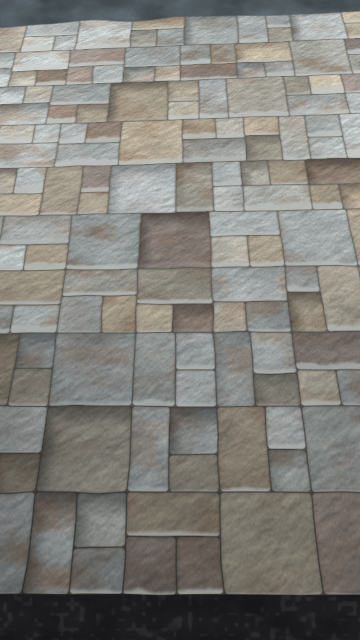
A WebGL 2 fragment shader for this texture:

```glsl
#version 300 es
precision highp float;

uniform vec2 u_resolution;
out vec4 fragColor;

float hash(vec2 p) {
    vec3 q = fract(p.xyx * vec3(0.1031, 0.1030, 0.0973));
    q += dot(q, q.yzx + 33.33);
    return fract((q.x + q.y) * q.z);
}

float noise(vec2 p) {
    vec2 i = floor(p), f = fract(p);
    f = f * f * (3.0 - 2.0 * f);
    return mix(mix(hash(i), hash(i + vec2(1, 0)), f.x),
               mix(hash(i + vec2(0, 1)), hash(i + vec2(1, 1)), f.x), f.y);
}

float fbm(vec2 p) {
    float sum = 0.0, amp = 0.5;
    for (int i = 0; i < 5; i++) {
        sum += amp * noise(p);
        p = mat2(1.6, 1.2, -1.2, 1.6) * p + 7.3;
        amp *= 0.5;
    }
    return sum;
}

// Cuts a unit cell into one, two or three slabs; returns low and high corners.
vec4 slabBounds(vec2 f, vec2 cell) {
    vec4 box = vec4(0, 0, 1, 1);
    float kind = hash(cell + 11.0);
    if (kind < 0.42) return box;
    bool upright = kind > 0.8;
    if (upright) f = f.yx;
    float split = mix(0.42, 0.58, hash(cell + 23.0));
    bool upper = f.y > split;
    if (upper) box.y = split; else box.w = split;
    if (upper == (hash(cell + 37.0) > 0.5)) {
        float cut = mix(0.4, 0.6, hash(cell + 41.0));
        if (f.x > cut) box.x = cut; else box.z = cut;
    }
    return upright ? box.yxwz : box;
}

float roundedBox(vec2 p, vec2 halfSize, float radius) {
    vec2 d = abs(p) - halfSize + radius;
    return length(max(d, 0.0)) + min(max(d.x, d.y), 0.0) - radius;
}

vec3 stoneColor(vec2 uv, vec2 id) {
    vec2 q = uv + 40.0 * vec2(hash(id + 3.0), hash(id + 5.0));
    vec3 color = mix(vec3(0.57, 0.54, 0.48), vec3(0.56, 0.58, 0.58), smoothstep(0.05, 0.7, hash(id + 7.0)));

    // Faint rust stains, a few dark slabs
    float stain = smoothstep(0.42, 0.75, fbm(q * vec2(2.0, 3.0)));
    color = mix(color, vec3(0.47, 0.38, 0.31), stain * mix(0.05, 0.6, hash(id + 13.0)));
    color = mix(color, vec3(0.39, 0.33, 0.30), 0.6 * step(0.9, hash(id + 17.0)));
    color *= mix(0.88, 1.10, hash(id + 19.0));

    // Cleft relief lit from the far side
    vec2 grain = mat2(0.8, -0.6, 0.6, 0.8) * q * vec2(7.0, 13.0);
    float relief = fbm(grain) - fbm(grain + vec2(0.12, 0.35));
    color *= 1.0 + 0.40 * relief + 0.26 * (fbm(q * 2.5) - 0.48);
    return color * (0.96 + 0.08 * noise(q * 50.0));
}

void main() {
    vec2 p = gl_FragCoord.xy / u_resolution.x;
    float pixel = 1.0 / u_resolution.x;

    // Receding floor: column pitch shrinks toward the top
    float tilted = p.y - 0.04 * (p.x - 0.5) * smoothstep(0.6, 1.7, p.y);
    float pitch = 0.2887 - 0.083 * tilted;
    vec2 uv = vec2((p.x - 0.5) / pitch - 0.43, 2.998 / pitch - 10.77);
    float aa = pixel * 0.5 * (1.0 / pitch + 0.249 / (pitch * pitch));
    uv += 0.022 * (vec2(noise(uv * 3.0), noise(uv * 3.0 + 19.0)) - 0.5);

    // Staggered cells in the far rows
    float row = floor(uv.y);
    vec2 grid = uv + vec2(row < 5.0 ? 0.0 : 0.5 + 0.35 * (hash(vec2(row, 4.0)) - 0.5), 0.0);
    vec2 cell = floor(grid), f = fract(grid);
    vec4 box = slabBounds(f, cell);
    vec2 center = 0.5 * (box.xy + box.zw), halfSize = 0.5 * (box.zw - box.xy);
    vec2 id = floor((cell + center) * 32.0);
    float edge = roundedBox(f - center, halfSize - 0.007, 0.04);

    float far = smoothstep(0.1, 1.5, p.y);
    vec3 color = stoneColor(uv, id) * mix(0.87, 1.29, far);

    // Sunken slabs take soft shade from their neighbours
    vec2 inset = vec2(f.x - box.x, box.w - f.y);
    float sunken = smoothstep(0.5, 0.85, hash(id + 29.0));
    float shade = max(smoothstep(0.32, 0.0, inset.y), 0.8 * smoothstep(0.22, 0.0, inset.x));
    color *= 1.0 - 0.36 * sunken * shade;

    // Pale front lip of raised slabs
    float rough = fbm(uv * vec2(6.0, 3.0) + id);
    float lip = mix(0.02, 0.17, hash(id + 31.0)) * mix(0.35, 1.0, far) * (0.4 + 1.2 * rough);
    float lipMask = smoothstep(lip + aa + 0.015, lip - aa - 0.015, f.y - box.y) * (1.0 - 0.8 * sunken);
    color = mix(color, vec3(0.74, 0.76, 0.75) * mix(0.86, 1.06, far), 0.8 * lipMask);

    // Worn rims and thin joints
    color *= 1.0 - 0.08 * smoothstep(-0.04, 0.0, edge) * (1.0 - lipMask);
    vec3 joint = mix(vec3(0.18, 0.17, 0.16), vec3(0.42, 0.40, 0.37), far);
    color = mix(color, joint, smoothstep(-aa, aa, edge) * 0.8);

    // Uneven room light
    color *= 1.0 - 0.18 * smoothstep(0.35, 0.0, p.x) * smoothstep(1.3, 0.5, p.y);
    color *= 0.94 + 0.12 * noise(p * 2.5 + 6.0);

    // Bare ground before and behind the paving
    float dust = fbm(p * vec2(14.0, 22.0));
    vec3 ground = vec3(0.105, 0.105, 0.115) * (0.75 + 0.5 * dust);
    ground += 0.05 * smoothstep(0.6, 1.0, noise(p * 70.0) * (0.6 + dust));
    vec3 backdrop = vec3(0.31, 0.35, 0.37) * (0.65 + 0.7 * dust);
    float nearEdge = 0.127 + 0.006 * (noise(vec2(p.x * 9.0, 2.0)) - 0.5);
    float farEdge = 1.705 + 0.045 * p.x + 0.012 * (noise(vec2(p.x * 8.0, 5.0)) - 0.5);
    color = mix(ground, color, smoothstep(-pixel, pixel, p.y - nearEdge));
    color = mix(color, backdrop, smoothstep(-pixel, pixel, p.y - farEdge));

    fragColor = vec4(clamp(color, 0.0, 1.0), 1.0);
}
```
